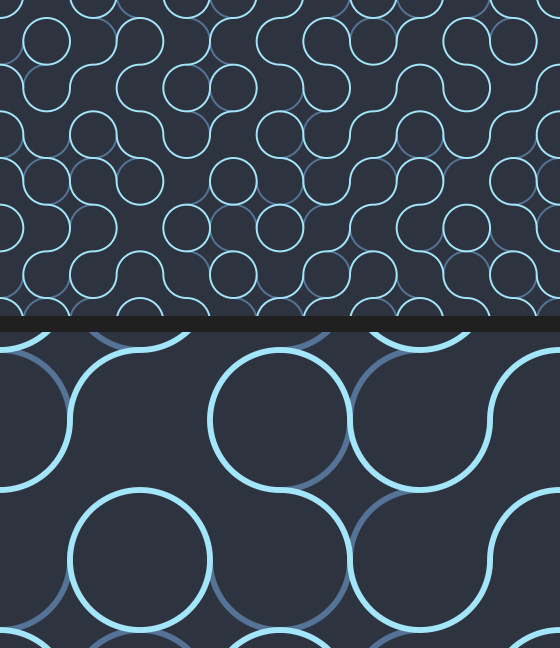
Top, the full canvas; bottom, a detail of the centre.
This pattern is drawn by a WebGL 2 fragment shader. Its source:

```glsl
#version 300 es
precision highp float;
// Truchet tiling of pale blue quarter arcs, with dim crossing arcs behind some tiles.

#define TILE_SIZE 0.1477    // tile edge, in canvas heights
#define LINE_WIDTH 0.042    // stroke width, in tiles
#define DIM_SHARE 0.42      // share of tiles with dim crossing arcs
#define SEED 17.0
#define BACKGROUND vec3(0.18, 0.20, 0.25)
#define DIM_LINE vec3(0.33, 0.45, 0.59)
#define BRIGHT_LINE vec3(0.64, 0.90, 0.98)

uniform vec2 u_resolution;
out vec4 fragColor;

float hash(vec2 cell, float salt) {
    vec3 p = fract(vec3(cell.xyx + salt) * vec3(0.1031, 0.1030, 0.0973));
    p += dot(p, p.yzx + 33.33);
    return fract((p.x + p.y) * p.z);
}

// Distance to the two quarter arcs around opposite tile corners.
float arcDistance(vec2 p, bool mirrored) {
    if (mirrored) p.x = 1.0 - p.x;
    return min(abs(length(p) - 0.5), abs(length(p - 1.0) - 0.5));
}

// Antialiased coverage of a stroke.
float stroke(float distanceToLine, float pixel) {
    return clamp((0.5 * LINE_WIDTH - distanceToLine) / pixel + 0.5, 0.0, 1.0);
}

void main() {
    // Tile corners meet on the vertical centre line, half a tile off mid height.
    float pixel = 1.0 / (u_resolution.y * TILE_SIZE);
    vec2 grid = (gl_FragCoord.xy - 0.5 * u_resolution) * pixel + vec2(0.0, 0.5);
    vec2 cell = floor(grid);
    vec2 local = fract(grid);

    // Each tile picks one direction; the dim arcs take the other one.
    bool mirrored = hash(cell, SEED) < 0.5;
    float hasDim = step(hash(cell, SEED + 41.0), DIM_SHARE);
    float dim = hasDim * stroke(arcDistance(local, !mirrored), pixel);
    float bright = stroke(arcDistance(local, mirrored), pixel);

    vec3 color = mix(BACKGROUND, DIM_LINE, dim);
    color = mix(color, BRIGHT_LINE, bright);
    fragColor = vec4(color, 1.0);
}
```
